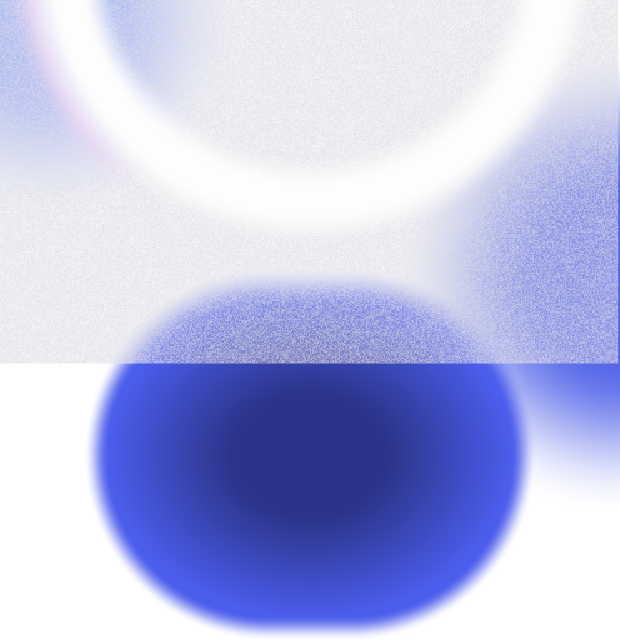
This background is drawn by a WebGL 1 fragment shader. Its source:

```glsl
precision highp float;
// Soft blue shapes on white, partly behind a grainy frosted pane, with a
// glowing white ring on top. Blurs are wide smoothsteps over distance
// functions; the frost is a tint whose opacity varies with hashed grain.

uniform vec2 u_resolution;

// Sine-free hash of a grid cell to 0..1
float hash(vec2 cell) {
  vec3 q = fract(cell.xyx * vec3(0.1031, 0.1030, 0.0973));
  q += dot(q, q.yzx + 33.33);
  return fract((q.x + q.y) * q.z);
}

// Blurred coverage: 1 inside the shape, 0 outside
float cover(float dist, float blur) {
  return 1.0 - smoothstep(-blur, blur, dist);
}

// Horizontal capsule
float capsule(vec2 p, float halfLength, float radius) {
  p.x = max(abs(p.x) - halfLength, 0.0);
  return length(p) - radius;
}

void main() {
  // Height is 1, x is centred
  vec2 p = gl_FragCoord.xy / u_resolution.y;
  float halfWidth = 0.5 * u_resolution.x / u_resolution.y;
  p.x -= halfWidth;
  float pixel = 1.0 / u_resolution.y;

  // Frosted pane covers the upper part, short of the right border
  float pane = smoothstep(-0.5, 0.5, (p.y - 0.432) / pixel)
             * smoothstep(-0.5, 0.5, (halfWidth - 0.0027 - p.x) / pixel);

  // Corner clouds
  vec3 color = vec3(1.0);
  float leftCloud = cover(length(p - vec2(-0.42, 0.974)) - 0.205, 0.11);
  color = mix(color, vec3(0.58, 0.66, 1.0), leftCloud);
  float rightCloud = cover(length(p - vec2(0.495, 0.563)) - 0.245, 0.127);
  color = mix(color, vec3(0.33, 0.40, 0.91), rightCloud);

  // Central capsule, dark at its core
  vec2 toCore = p - vec2(0.0, 0.2885);
  float core = length(toCore / vec2(0.335, 0.27));
  vec3 capsuleColor = mix(vec3(0.17, 0.205, 0.535), vec3(0.295, 0.365, 0.925),
                          clamp((core - 0.36) / 0.58, 0.0, 1.0));
  float blur = mix(0.020, 0.032, pane);
  float body = capsule(toCore, 0.064, 0.27) + 0.007 * pane;
  color = mix(color, capsuleColor, cover(body, blur));

  // Frost with grain
  float grain = hash(floor(gl_FragCoord.xy * 512.0 / u_resolution.y)) - 0.5;
  vec3 frosted = mix(color, vec3(0.87, 0.87, 0.895), 0.56 + 0.38 * grain);
  color = mix(color, frosted, pane);

  // Pink fringe on the ring's left, then the ring itself
  float radius = length(p - vec2(0.0, 1.069));
  float fringe = (radius - 0.437) / 0.026;
  float leftSide = 1.0 - smoothstep(-0.36, -0.25, p.x);
  color = mix(color, vec3(0.94, 0.85, 0.95), 0.75 * exp(-fringe * fringe) * leftSide);
  float ring = cover(abs(radius - 0.3825) - 0.045, 0.028);
  color = mix(color, vec3(0.993), ring);

  gl_FragColor = vec4(color, 1.0);
}
```
